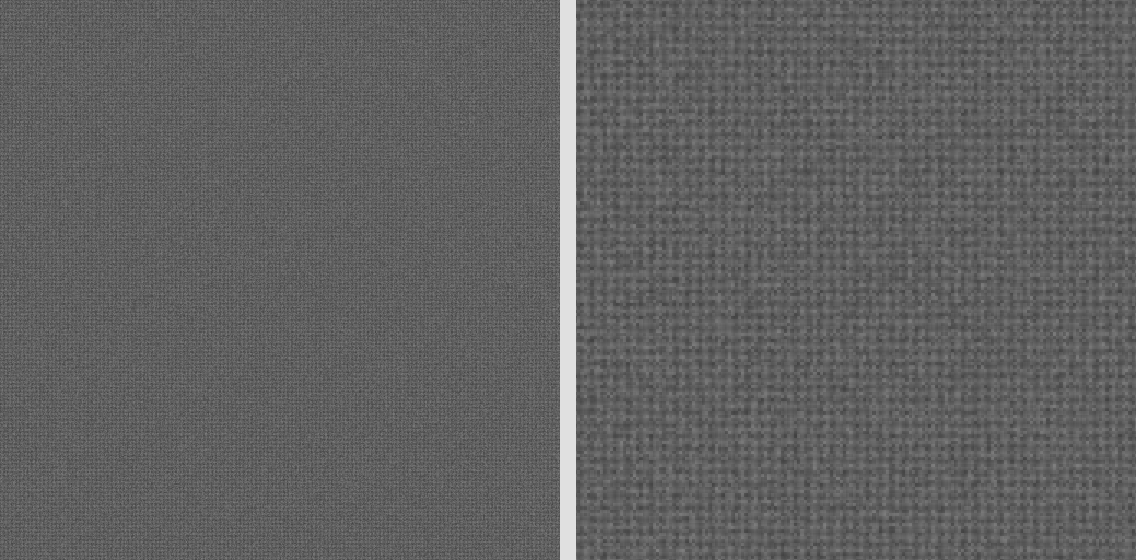
Left: the whole. Right: its middle third, enlarged.
Write a three.js fragment shader that draws this texture.

```glsl
varying vec2 vUv;

const float TAU = 6.2831853;
const float THREADS = 140.0;
const float FIBRES = 512.0;
const vec3 THREAD_COLOR = vec3(0.425);
const vec3 GAP_COLOR = vec3(0.305);

float hash(vec2 p) {
  vec3 q = fract(vec3(p.xyx) * 0.1031);
  q += dot(q, q.yzx + 33.33);
  return fract((q.x + q.y) * q.z);
}

float signedHash(vec2 p) {
  return hash(p) * 2.0 - 1.0;
}

// Rounded groove, 1 at a thread boundary and 0 on its crown
float groove(float coord) {
  return 0.5 + 0.5 * cos(TAU * coord);
}

// Smooth alternation of over and under crossings, from -1 to 1
float crossing(vec2 coord) {
  return sin(0.5 * TAU * coord.x) * sin(0.5 * TAU * coord.y);
}

// Fibre grain with a triangular spread of tones
float grain(vec2 fibre) {
  return signedHash(fibre + 5.0) + signedHash(fibre + 213.0);
}

void main() {
  vec2 weave = vUv * THREADS;
  float over = crossing(weave);

  // Grooves between warp and weft threads
  float warpGap = groove(weave.x) * (0.42 + 0.08 * over);
  float weftGap = groove(weave.y) * (0.42 - 0.08 * over);
  vec3 color = mix(THREAD_COLOR, GAP_COLOR, warpGap + weftGap);

  // Raised crossings
  color += 0.006 * over;

  // Fine fibre grain
  color += 0.036 * grain(floor(vUv * FIBRES));

  gl_FragColor = vec4(clamp(color, 0.0, 1.0), 1.0);
}
```
